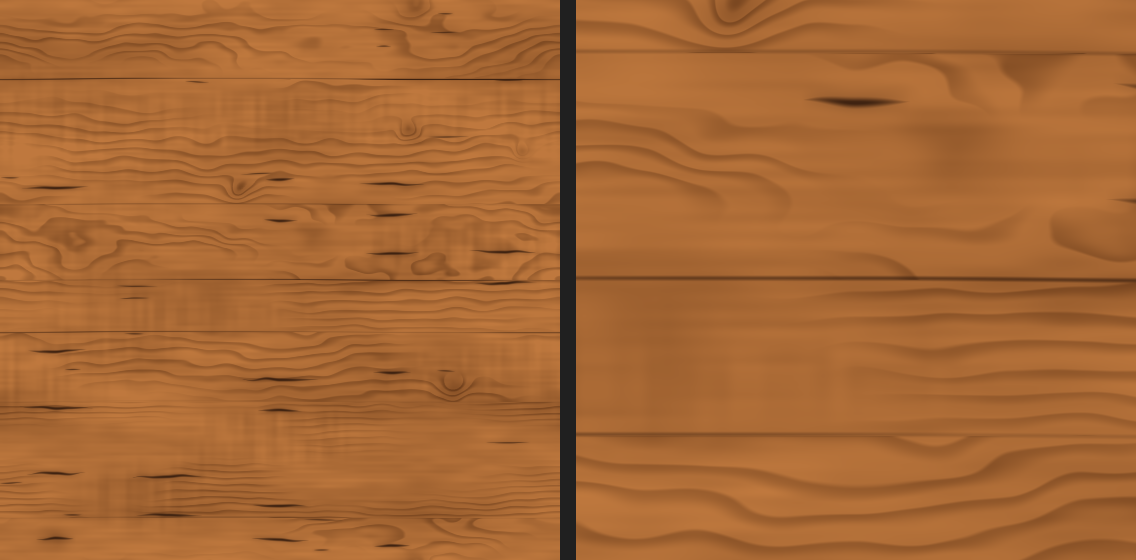
Left, the full canvas; right, a detail of the centre.
This texture is drawn by a WebGL 2 fragment shader. Its source:

```glsl
#version 300 es
precision highp float;
// Seamless warm wood boards with horizontal grain, drawn as one tile.
// Each board has growth rings (contours of a warped height field), fibres,
// soft stains and cross curl; knots, dark flecks and seams lie on top.

uniform vec2 u_resolution;
out vec4 fragColor;

const vec3 LIGHT_WOOD = vec3(0.725, 0.455, 0.232);
const vec3 DARK_WOOD = vec3(0.44, 0.25, 0.11);
const vec3 CRACK = vec3(0.20, 0.105, 0.05);

const float BASE_SHADE = 0.15;
const float STAIN = 0.75;
const float FIBRE = 0.22;
const float RING = 0.42;
const float CURL = 0.20;
const float SEAM_WIDTH = 0.0022;

// Board: lower edge, seam strength, ring swirl, rings per unit height
const int BOARDS = 6;
const vec4 BOARD[BOARDS] = vec4[](
  vec4(0.0755, 0.25, 2.5, 85.0),
  vec4(0.283, 0.06, 3.0, 48.0),
  vec4(0.407, 0.45, 2.0, 62.0),
  vec4(0.500, 0.60, 8.0, 26.0),
  vec4(0.635, 0.22, 2.5, 52.0),
  vec4(0.859, 1.00, 6.5, 36.0));

// Knot: centre and size
const int KNOTS = 7;
const vec3 KNOT[KNOTS] = vec3[](
  vec3(0.098, 0.036, 0.024), vec3(0.562, 0.580, 0.022),
  vec3(0.730, 0.770, 0.012), vec3(0.938, 0.730, 0.012),
  vec3(0.810, 0.310, 0.018), vec3(0.430, 0.660, 0.016),
  vec3(0.740, 0.985, 0.024));

float hash(vec2 cell, float seed) {
  uvec3 q = uvec3(ivec3(vec3(cell, seed))) * uvec3(1597334673u, 3812015801u, 2798796415u);
  uint n = (q.x ^ q.y ^ q.z) * 747796405u + 2891336453u;
  n = ((n >> ((n >> 28u) + 4u)) ^ n) * 277803737u;
  return float((n >> 22u) ^ n) / 4294967295.0;
}

// Value noise that repeats every unit; freq must be whole numbers
float noise(vec2 p, vec2 freq, float seed) {
  vec2 q = p * freq, i = floor(q), f = q - i;
  f = f * f * (3.0 - 2.0 * f);
  vec2 a = mod(i, freq), b = mod(i + 1.0, freq);
  return mix(mix(hash(a, seed), hash(vec2(b.x, a.y), seed), f.x),
             mix(hash(vec2(a.x, b.y), seed), hash(b, seed), f.x), f.y);
}

float fbm(vec2 p, vec2 freq, float seed) {
  float sum = 0.0, amp = 0.533;
  for (int i = 0; i < 4; i++) {
    sum += amp * noise(p, freq, seed + float(i));
    freq *= 2.0;
    amp *= 0.5;
  }
  return sum;
}

// Sparse tapered dark streaks, at most one in each cell
float flecks(vec2 p, vec2 grid, float chance, float seed) {
  vec2 q = p * grid, cell = mod(floor(q), grid);
  float size = mix(0.12, 0.38, hash(cell, seed));
  vec2 centre = vec2(0.5, mix(0.3, 0.7, hash(cell, seed + 1.0)));
  vec2 d = fract(q) - centre;
  d.y += d.x * 0.25 * (hash(cell, seed + 2.0) - 0.5);
  d.y += 0.08 * (noise(p, vec2(40.0, 20.0), seed) - 0.5);
  float taper = max(0.0, 1.0 - d.x * d.x / (size * size));
  float core = 1.0 - smoothstep(0.0, 0.07 * taper + 0.001, abs(d.y));
  float halo = 0.25 * exp(-d.y * d.y * 90.0);
  return step(hash(cell, seed + 3.0), chance) * taper * (core + halo);
}

void main() {
  vec2 uv = gl_FragCoord.xy / u_resolution;

  // Find the board; the last one wraps over the top of the tile
  vec2 p = vec2(uv.x, uv.y < BOARD[0].x ? uv.y + 1.0 : uv.y);
  int id = 0;
  for (int i = 1; i < BOARDS; i++) if (p.y >= BOARD[i].x) id = i;
  vec4 board = BOARD[id];
  float seed = float(id) * 31.0 + 7.0;

  // Knots bend the rings and darken the wood around them
  float bend = 0.0, knotShade = 0.0;
  for (int i = 0; i < KNOTS; i++) {
    vec2 d = uv - KNOT[i].xy;
    d -= round(d);
    d += 0.012 * (vec2(noise(uv, vec2(32.0), 5.0), noise(uv, vec2(32.0), 6.0)) - 0.5);
    float r = length(d * vec2(0.9, 1.0)) / KNOT[i].z;
    bend += 2.2 * exp(-r * r * 0.6);
    knotShade += 0.30 * exp(-r * r) + 0.10 * exp(-r * 0.8);
  }

  // Growth rings: each darkens slowly and ends at a crisp edge
  float height = p.y * board.w + bend
    + board.z * fbm(p, vec2(4.0, 9.0), seed)
    + 0.7 * noise(p, vec2(22.0, 40.0), seed + 9.0);
  float blur = clamp(fwidth(height), 0.12, 0.5);
  float phase = fract(height);
  float ring = smoothstep(0.4, 1.0 - blur, phase) * (1.0 - smoothstep(1.0 - blur, 1.0, phase));
  ring *= smoothstep(0.25, 0.75, noise(p, vec2(5.0, 14.0), seed + 5.0));

  // Stains, fibres and cross curl
  float shade = BASE_SHADE + 0.08 * (hash(vec2(id, 3), 2.0) - 0.5);
  shade += STAIN * (fbm(uv, vec2(4.0, 11.0), 90.0) - 0.5);
  shade += FIBRE * (noise(p, vec2(9.0, 190.0), 60.0) + noise(p, vec2(24.0, 90.0), 61.0) - 1.0) * 0.6;
  float curlMask = smoothstep(0.45, 0.8, noise(p, vec2(4.0, 9.0), 70.0));
  shade += CURL * curlMask * (noise(p, vec2(100.0, 16.0), 71.0) - 0.5);
  shade += RING * ring + knotShade;

  // Seams fade in and out along the board edges
  float crack = 0.0;
  for (int i = 0; i < BOARDS; i++) {
    float fade = smoothstep(0.2, 0.75, noise(uv, vec2(5.0, 1.0), 40.0 + float(i)));
    float d = uv.y - BOARD[i].x + 0.003 * (noise(uv, vec2(4.0, 1.0), 50.0) - 0.5);
    float line = 1.0 - smoothstep(0.0, SEAM_WIDTH, abs(d));
    crack += BOARD[i].y * line * mix(0.25, 1.0, fade);
    shade += BOARD[i].y * 0.28 * fade * exp(-abs(d) * 90.0);
  }
  crack += 0.75 * flecks(uv, vec2(5.0, 17.0), 0.22, 110.0);
  crack += 0.50 * flecks(uv + 0.037, vec2(9.0, 31.0), 0.07, 120.0);

  vec3 color = mix(LIGHT_WOOD, DARK_WOOD, clamp(shade, -0.08, 1.1));
  fragColor = vec4(mix(color, CRACK, clamp(crack, 0.0, 0.9)), 1.0);
}
```
